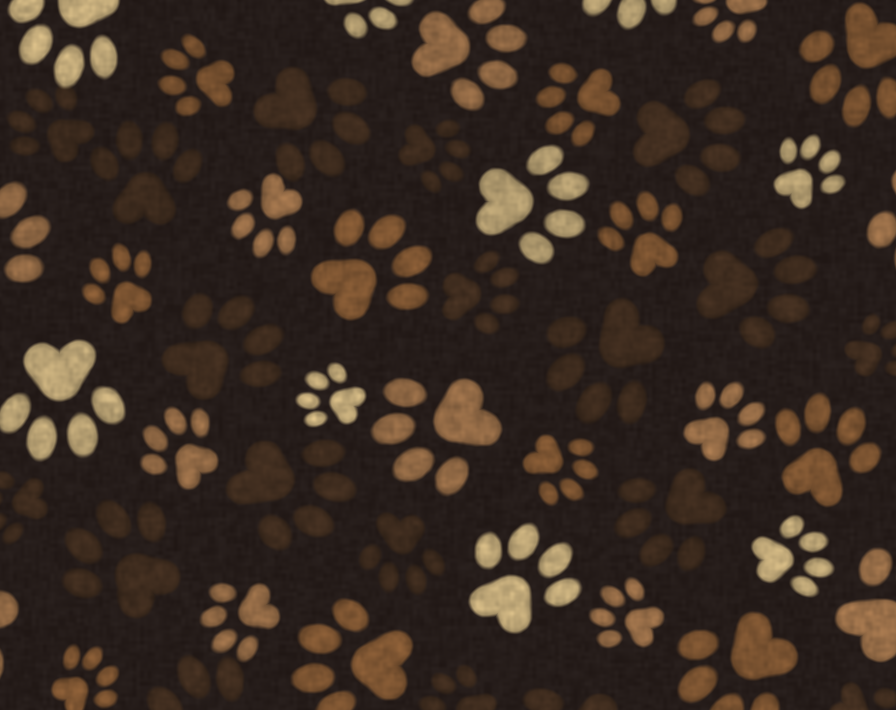
This pattern is drawn by a Shadertoy shader. Its source:

```glsl
const float CELL = 0.172;

float hash(vec2 p) {
    vec3 q = fract(p.xyx * vec3(0.1031, 0.1030, 0.0973));
    q += dot(q, q.yzx + 33.33);
    return fract((q.x + q.y) * q.z);
}

float noise(vec2 p) {
    vec2 i = floor(p), f = fract(p);
    f = f * f * (3.0 - 2.0 * f);
    return mix(mix(hash(i), hash(i + vec2(1, 0)), f.x),
               mix(hash(i + vec2(0, 1)), hash(i + vec2(1, 1)), f.x), f.y);
}

mat2 rot(float a) {
    float c = cos(a), s = sin(a);
    return mat2(c, s, -s, c);
}

float smoothMin(float a, float b, float k) {
    float h = max(k - abs(a - b), 0.0) / k;
    return min(a, b) - h * h * k * 0.25;
}

float ellipse(vec2 p, vec2 radii) {
    return (length(p / radii) - 1.0) * min(radii.x, radii.y);
}

// Paw of roughly unit radius, toes pointing up
float paw(vec2 p, float skew) {
    p.y += 0.45;
    p.x += skew * p.y;
    p.x = abs(p.x);
    float heel = length(p - vec2(0.31, -0.2)) - 0.29;
    float pad = smoothMin(length(p - vec2(0.0, 0.14)) - 0.36, heel, 0.28);
    float innerToe = ellipse(rot(0.12) * (p - vec2(0.34, 1.10)), vec2(0.25, 0.36));
    float outerToe = ellipse(rot(0.55) * (p - vec2(0.79, 0.64)), vec2(0.24, 0.34));
    return min(pad, min(innerToe, outerToe));
}

vec3 pawColor(float tone) {
    vec3 shadow = vec3(0.245, 0.172, 0.118);
    vec3 brown = vec3(0.48, 0.325, 0.19);
    vec3 tan_ = vec3(0.56, 0.405, 0.265);
    vec3 cream = vec3(0.72, 0.63, 0.45);
    return tone < 0.40 ? shadow : tone < 0.63 ? brown : tone < 0.83 ? tan_ : cream;
}

void mainImage(out vec4 fragColor, in vec2 fragCoord) {
    vec2 uv = fragCoord / iResolution.y;
    float soft = max(0.003, 0.8 / iResolution.y);

    // Woven cloth: crossed threads and blotchy dye
    float weave = noise(uv * vec2(190.0, 80.0)) + noise(uv * vec2(80.0, 190.0) + 37.0) - 1.0;
    float blotch = noise(uv * 75.0 + 11.0) + 0.6 * noise(uv * 140.0) - 0.8;
    vec3 color = vec3(0.143, 0.108, 0.098) + 0.022 * weave;

    // Tilted lattice of jittered paws, large and small alternating
    vec2 lattice = rot(0.38) * uv / CELL + 20.0;
    for (int j = -1; j <= 1; j++)
    for (int i = -1; i <= 1; i++) {
        vec2 cell = floor(lattice) + vec2(i, j);
        vec2 jitter = vec2(hash(cell + 3.1), hash(cell + 17.7)) - 0.5;
        float large = mod(cell.x + cell.y, 2.0);
        float size = mix(0.045, 0.073, large) + 0.013 * hash(cell + 41.3);
        vec2 offset = (lattice - cell - 0.5 - jitter * mix(0.26, 0.16, large)) * CELL;
        vec2 local = rot(6.2832 * hash(cell + 59.0)) * offset / size;

        float dist = paw(local, 0.3 * (hash(cell + 71.9) - 0.5)) * size;
        dist += 0.0012 * blotch;
        vec3 dye = pawColor(fract(dot(cell, vec2(0.7549, 0.5698))));
        dye *= 0.94 + 0.12 * hash(cell + 83.0);
        dye *= 1.0 + 0.15 * blotch + 0.09 * weave;
        dye *= mix(0.86, 1.02, smoothstep(0.0, 0.009, -dist));
        color = mix(color, dye, smoothstep(soft, -soft, dist));
    }
    fragColor = vec4(color, 1.0);
}
```
